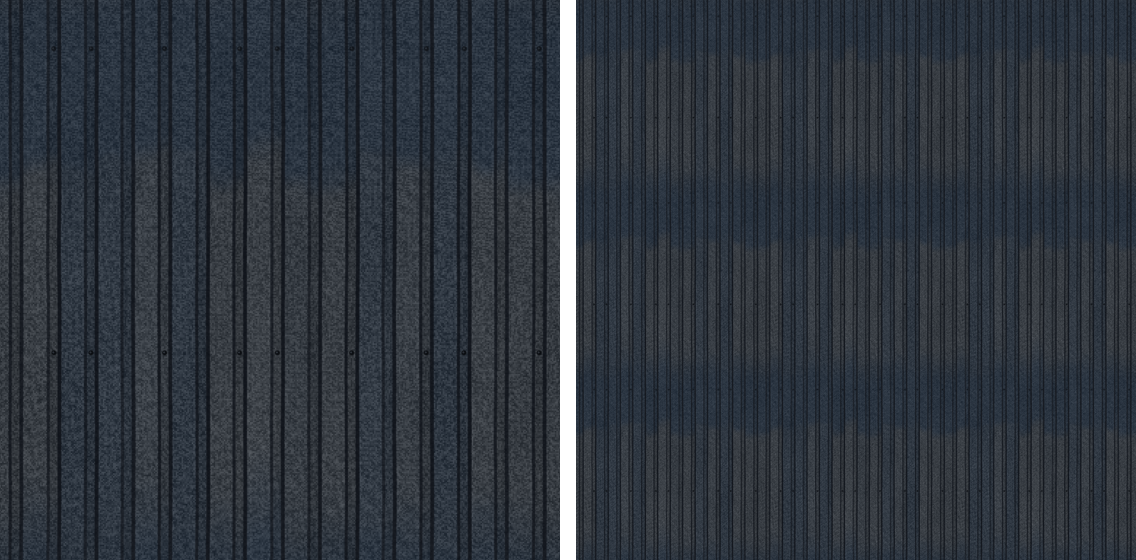
Left, the tile; right, the same tile 3 across and 3 down.
Give the GLSL for this texture, as a three.js fragment shader.

```glsl
varying vec2 vUv;

const float RIBS = 15.0;
const float RIB_CENTRE = 0.43;     // rib position inside a repeat
const float GROOVE_OFFSET = 0.149; // from rib centre to each groove
const float GROOVE_LEFT = 0.040;   // half widths
const float GROOVE_RIGHT = 0.050;
const float SOFT = 0.025;
const float WOBBLE = 0.025;
const float GRAIN_CELLS = 384.0;
const float GRAIN_AMOUNT = 0.19;
const float BLOTCH_AMOUNT = 0.035;
const float STAIN_EDGE = 0.67;     // height where the blue tint begins
const float SCREW_LOW = 0.370;
const float SCREW_HIGH = 0.913;
const float SCREW_RADIUS = 0.065;

const vec3 GREY_STEEL = vec3(0.226, 0.246, 0.270);
const vec3 BLUE_STEEL = vec3(0.168, 0.208, 0.256);
const vec3 GROOVE_DARK = vec3(0.070, 0.085, 0.112);
const vec3 SCREW_DARK = vec3(0.035, 0.045, 0.060);
const vec3 SCREW_GLINT = vec3(0.270, 0.300, 0.340);

float hash(vec2 p) {
  return fract(sin(dot(p, vec2(127.1, 311.7))) * 43758.5453);
}

// Value noise that wraps after the given number of cells
float noise(vec2 uv, vec2 cells) {
  vec2 p = uv * cells;
  vec2 i = floor(p);
  vec2 f = fract(p);
  f = f * f * (3.0 - 2.0 * f);
  vec2 a = mod(i, cells);
  vec2 b = mod(i + 1.0, cells);
  return mix(mix(hash(a), hash(vec2(b.x, a.y)), f.x),
             mix(hash(vec2(a.x, b.y)), hash(b), f.x), f.y);
}

float band(float x, float halfWidth) {
  return 1.0 - smoothstep(halfWidth - SOFT, halfWidth + SOFT, abs(x));
}

// Dark ring with a small glint; x is the offset from the rib centre
vec3 addScrew(vec3 color, float x, float height, float strength) {
  float dy = fract(vUv.y - height + 0.5) - 0.5;
  vec2 d = vec2(x, dy * RIBS);
  float head = 1.0 - smoothstep(SCREW_RADIUS - SOFT, SCREW_RADIUS + SOFT, length(d));
  float glint = 1.0 - smoothstep(0.01, 0.04, length(d + vec2(0.015, -0.01)));
  color = mix(color, SCREW_DARK, head * strength);
  return mix(color, SCREW_GLINT, glint * strength * 0.6);
}

void main() {
  // Rib coordinates with slight bends and uneven spacing
  float x = vUv.x * RIBS - RIB_CENTRE;
  float rib = mod(floor(x + 0.5), RIBS);
  float ribX = fract(x + 0.5) - 0.5;
  float bend = noise(vec2((rib + 0.5) / RIBS, vUv.y), vec2(RIBS, 9.0)) - 0.5;
  float shift = (hash(vec2(rib, 4.0)) - 0.5) * 0.03;
  float d = ribX - shift - bend * WOBBLE;

  // Sheet tint: panels change colour under the right groove
  float panel = mod(floor(x - GROOVE_OFFSET), RIBS);
  float panelHash = hash(vec2(panel, 17.0));
  float patches = noise(vUv, vec2(30.0, 24.0)) - 0.5;
  float edge = STAIN_EDGE + (panelHash - 0.5) * 0.10 + patches * 0.04;
  float t = fract(vUv.y - edge);
  float stain = smoothstep(0.0, 0.06, t) * (1.0 - smoothstep(0.28, 0.50, t));
  float bluePanel = smoothstep(0.65, 0.90, hash(vec2(panel, 31.0))) * 0.7;
  vec3 color = mix(GREY_STEEL, BLUE_STEEL, max(stain, bluePanel));
  color += (panelHash - 0.5) * 0.018;

  // Blotches and speckled paint
  float blotch = noise(vUv, vec2(9.0, 7.0)) * 0.6 + noise(vUv, vec2(40.0, 22.0)) * 0.4;
  float grain = noise(vUv, vec2(GRAIN_CELLS)) * 0.75
              + noise(vUv + 0.37, vec2(GRAIN_CELLS * 0.5)) * 0.25;
  color += (blotch - 0.5) * BLOTCH_AMOUNT;
  color += (grain - 0.5) * GRAIN_AMOUNT * mix(1.0, 0.85, stain);

  // Rib shading: darker crest, pale lips beside the grooves
  color *= 1.0 - 0.10 * band(d, GROOVE_OFFSET);
  float lip = band(abs(d) - GROOVE_OFFSET - 0.075, 0.015);
  color += lip * 0.012;

  // Grooves, each with its own depth
  float leftDepth = mix(0.72, 0.95, hash(vec2(rib, 52.0)));
  float rightDepth = mix(0.86, 1.0, hash(vec2(rib, 71.0)));
  float groove = max(band(d + GROOVE_OFFSET, GROOVE_LEFT) * leftDepth,
                     band(d - GROOVE_OFFSET, GROOVE_RIGHT) * rightDepth);
  vec3 grooveColor = GROOVE_DARK + (grain - 0.5) * 0.035 + stain * 0.012;
  color = mix(color, grooveColor, groove);

  // Screws on three ribs out of every five
  float hasScrew = step(1.5, mod(rib * 2.0 + 0.1, 5.0));
  color = addScrew(color, d, SCREW_LOW, hasScrew * 0.95);
  color = addScrew(color, d, SCREW_HIGH, hasScrew * 0.70);

  gl_FragColor = vec4(clamp(color, 0.0, 1.0), 1.0);
}
```
